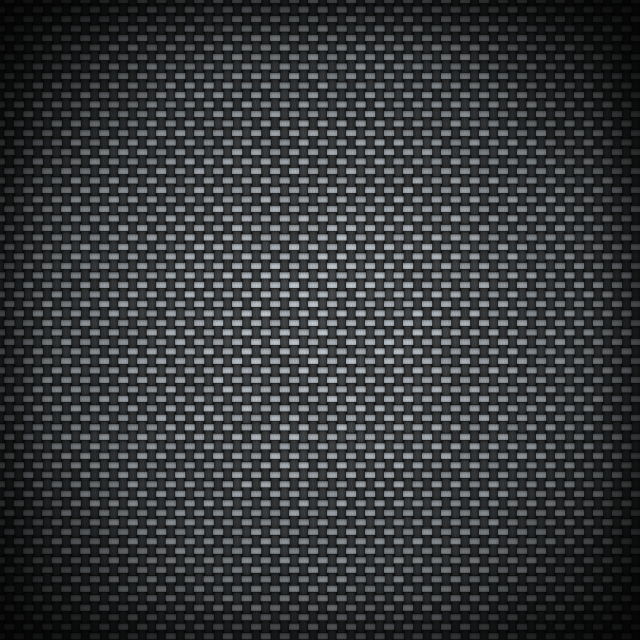
Write a WebGL 2 fragment shader that draws this texture.

```glsl
#version 300 es
precision highp float;
// Tightly woven carbon fibre: pale weft over dark warp, lit from the centre.

uniform vec2 u_resolution;
out vec4 fragColor;

float hash(vec2 p) {
    p = fract(p * vec2(0.1031, 0.1137));
    p += dot(p, p.yx + 33.33);
    return fract((p.x + p.y) * p.x * 37.0);
}

// Signed distance to a box with slightly rounded corners
float boxDistance(vec2 p, vec2 halfSize) {
    vec2 q = abs(p) - halfSize + 0.08;
    return length(max(q, 0.0)) + min(max(q.x, q.y), 0.0) - 0.08;
}

// Layered sines: fine streaks running along the fibres
float fibres(vec2 p, float seed) {
    return 0.5 * sin(p.x * 21.0 + seed * 40.0 + sin(p.y * 5.0))
         + 0.5 * sin(p.x * 37.0 + p.y * 9.0 + seed * 71.0);
}

void main() {
    vec2 uv = gl_FragCoord.xy / u_resolution;
    vec2 grid = uv * 67.4 + vec2(0.52, 0.1);
    float soft = max(67.4 / min(u_resolution.x, u_resolution.y), 0.12) * 0.6;

    vec2 cell = floor(grid);
    vec2 p = fract(grid) - 0.5;
    bool weftOnTop = mod(cell.x + cell.y, 2.0) < 0.5;
    float seed = hash(cell + 7.0);

    // Each strand overhangs its own cell, so fold in the neighbour's part
    vec2 weft = weftOnTop ? p : vec2(1.0 - abs(p.x), p.y);
    vec2 warp = weftOnTop ? vec2(p.x, 1.0 - abs(p.y)) : p;
    float weftMask = 1.0 - smoothstep(-soft, soft, boxDistance(weft, vec2(0.54, 0.34)));
    float warpMask = 1.0 - smoothstep(-soft, soft, boxDistance(warp, vec2(0.43, 0.61)));

    // Warp: dark rounded columns, fading where they dive under the weft
    float warpShade = 0.27 - 0.5 * warp.x * warp.x - 0.16 * warp.y * warp.y;
    warpShade *= 1.0 + 0.12 * fibres(p, seed) + 0.2 * (seed - 0.5);

    // Weft: pale satin bands, brightest just below the middle
    float sheen = 1.0 - 2.2 * pow(p.y + 0.07, 2.0) - 0.35 * weft.x * weft.x;
    float weftShade = 0.73 * sheen;
    weftShade *= 1.0 + 0.06 * fibres(p, seed) + 0.16 * (seed - 0.5);

    float shade = mix(0.06, warpShade, warpMask);
    shade = mix(shade, weftShade, weftMask);

    // Soft central glow falling to near black in the corners
    float d = length(uv - 0.5);
    float glow = mix(0.12, 1.0, exp(-2.6 * d * d)) * (1.0 - 0.75 * smoothstep(0.38, 0.74, d));
    vec2 edge = min(uv, 1.0 - uv);
    glow *= mix(0.75, 1.0, smoothstep(0.0, 0.08, min(edge.x, edge.y)));

    fragColor = vec4(shade * glow * vec3(0.96, 1.0, 1.03), 1.0);
}
```
